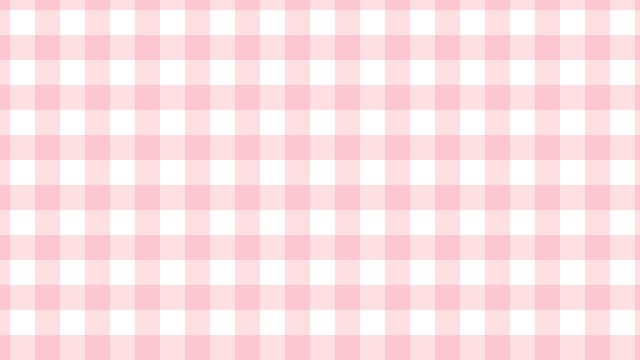
A WebGL 1 fragment shader for this pattern:

```glsl
precision highp float;

uniform vec2 u_resolution;

// Coverage of stripes half a period wide, centred on whole numbers
float stripe(float t, float pixel) {
    float fromCentre = abs(fract(t + 0.5) - 0.5);
    return clamp((0.25 - fromCentre) / pixel + 0.5, 0.0, 1.0);
}

void main() {
    // 7.2 checks fit the canvas height
    float pixel = 7.2 / u_resolution.y;
    vec2 checks = gl_FragCoord.xy * pixel;

    float column = stripe(checks.x - 0.95, pixel);
    float row = stripe(checks.y - 0.25, pixel);

    // White ground, pale single stripes, deeper pink where they cross
    vec3 white = vec3(1.0);
    vec3 palePink = vec3(1.0, 0.878, 0.887);
    vec3 deepPink = vec3(0.992, 0.782, 0.824);
    vec3 offRow = mix(white, palePink, column);
    vec3 onRow = mix(palePink, deepPink, column);

    gl_FragColor = vec4(mix(offRow, onRow, row), 1.0);
}
```
